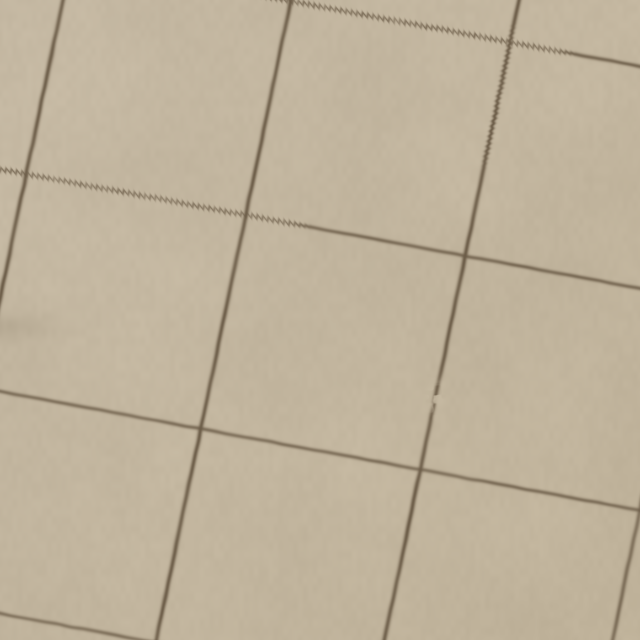
Give the GLSL for this texture, as a Shadertoy shader.

```glsl
// Beige paper ruled with a tilted square grid of thin, soft brown lines.
// A skewed lattice gives the distance to the nearest line of each direction;
// noise adds mottling, and some line segments are frayed, faded or chipped.

float hash(vec2 p) {
    return fract(sin(dot(p, vec2(127.1, 311.7))) * 43758.5453);
}

float valueNoise(vec2 p) {
    vec2 i = floor(p), f = fract(p);
    f = f * f * (3.0 - 2.0 * f);
    return mix(mix(hash(i), hash(i + vec2(1, 0)), f.x),
               mix(hash(i + vec2(0, 1)), hash(i + vec2(1, 1)), f.x), f.y);
}

float fbm(vec2 p) {
    float sum = 0.0, amp = 0.5;
    for (int i = 0; i < 4; i++) {
        sum += amp * valueNoise(p);
        p = p * 2.03 + 7.1;
        amp *= 0.5;
    }
    return sum;
}

// Soft window that is 1 between lo and hi
float band(float lo, float hi, float x) {
    return smoothstep(lo - 0.06, lo + 0.06, x) * (1.0 - smoothstep(hi - 0.06, hi + 0.06, x));
}

// Soft stroke profile, never narrower than a pixel
float stroke(float dist, float width) {
    float w = max(width, 0.7 / iResolution.y);
    return exp(-dist * dist / (w * w));
}

void mainImage(out vec4 fragColor, in vec2 fragCoord) {
    vec2 p = fragCoord / iResolution.y;

    // Lattice coordinates: whole numbers lie on the lines
    mat2 lattice = mat2(0.343, -0.0638, 0.0703, 0.334);
    vec2 cell = inverse(lattice) * (p - vec2(0.384, 0.664));
    vec2 nearest = floor(cell + 0.5);
    vec2 dist = (cell - nearest) * vec2(0.349, 0.341);
    dist += 0.0012 * (vec2(valueNoise(p * 45.0), valueNoise(p * 45.0 + 31.0)) - 0.5);

    // Paper: slow shading, mottling and fine grain
    vec3 paper = vec3(0.762, 0.712, 0.622);
    paper += vec3(0.012, 0.013, 0.018) * (p.y - p.x);
    paper += 0.035 * (fbm(p * 7.0) - 0.47);
    paper += 0.016 * (valueNoise(p * vec2(130.0, 75.0)) - 0.5);
    vec2 smudge = (p - vec2(0.0, 0.49)) / vec2(0.08, 0.02);
    paper -= 0.045 * exp(-dot(smudge, smudge));

    // Fraying: fine serrations on the two upper rows and one upright
    float rowFray = step(-0.5, nearest.y) * band(-1.15, 0.25, cell.x - nearest.y);
    float columnFray = step(0.5, nearest.x) * band(0.45, 1.05, cell.y);
    float serration = sin(p.x * 800.0 + p.y * 260.0);
    dist.y += rowFray * 0.0022 * serration;
    dist.x += columnFray * 0.0008 * sin(p.y * 800.0);

    // Ink strength varies per line and along its length
    float rowInk = 0.78 + 0.06 * nearest.y;
    rowInk *= 1.0 - rowFray * (0.12 + 0.3 * valueNoise(p * vec2(140.0, 90.0)));
    float columnInk = 0.9 - 0.15 * step(1.5, nearest.x);
    vec2 ink = vec2(columnInk, rowInk);
    ink *= 0.92 + 0.16 * vec2(valueNoise(p * 22.0), valueNoise(p * 22.0 + 9.0));

    // Chip: a ragged pale gap in the right-hand upright
    vec2 chip = (p - vec2(0.68, 0.38)) / vec2(0.012, 0.024);
    float gap = exp(-dot(chip, chip)) * smoothstep(0.2, 0.6, valueNoise(p * 150.0));
    ink.x *= 1.0 - 0.9 * gap;

    // Both line directions, slightly darker where they cross
    float upright = ink.x * stroke(dist.x, 0.0038);
    float level = ink.y * stroke(dist.y, 0.0034);
    float cover = 1.0 - (1.0 - upright) * (1.0 - level);

    vec3 lineColor = vec3(0.42, 0.36, 0.28);
    vec3 color = mix(paper + 0.03 * gap, lineColor, cover);
    fragColor = vec4(color, 1.0);
}
```
